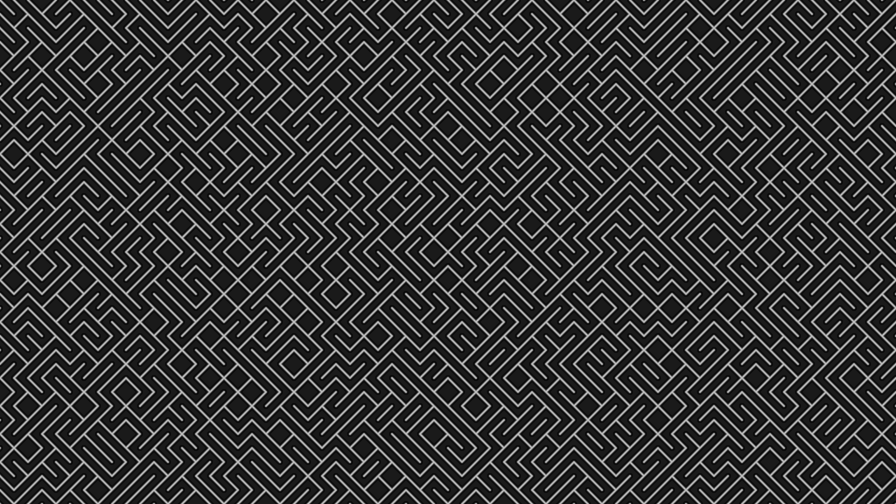
Reproduce this pattern procedurally as a WebGL 2 fragment shader.

```glsl
#version 300 es
precision highp float;

uniform vec2 u_resolution;
out vec4 outColor;

float hash(vec2 cell) {
    vec3 p = fract(vec3(cell.xyx) * vec3(0.1031, 0.1030, 0.0973));
    p += dot(p, p.yzx + 33.33);
    return fract((p.x + p.y) * p.z);
}

float segmentDistance(vec2 p, vec2 a, vec2 b) {
    vec2 ab = b - a;
    float along = clamp(dot(p - a, ab) / dot(ab, ab), 0.0, 1.0);
    return length(p - a - ab * along);
}

// Each cell holds one diagonal, rising or falling at random
float diagonalDistance(vec2 p, vec2 cell) {
    float rise = hash(cell + 17.0) < 0.5 ? 1.0 : -1.0;
    vec2 halfDiagonal = vec2(0.5, 0.5 * rise);
    vec2 center = cell + 0.5;
    return segmentDistance(p, center - halfDiagonal, center + halfDiagonal);
}

// Neighbours are included so that ends and joins stay round
float mazeDistance(vec2 p) {
    float nearest = 1.0;
    for (int y = -1; y <= 1; y++) {
        for (int x = -1; x <= 1; x++) {
            vec2 cell = floor(p) + vec2(x, y);
            nearest = min(nearest, diagonalDistance(p, cell));
        }
    }
    return nearest;
}

void main() {
    float rows = 36.0;
    float pixel = rows / u_resolution.y;
    float d = mazeDistance(gl_FragCoord.xy * pixel);

    // Charcoal ground with a dark rim along the lines
    vec3 charcoal = vec3(0.10);
    vec3 rim = vec3(0.04);
    vec3 chalk = vec3(0.75);
    vec3 color = mix(rim, charcoal, smoothstep(0.18, 0.26, d));

    // Thin pale line with a smoothed edge
    float halfWidth = 0.072;
    float softness = max(0.07, 0.56 * pixel);
    float line = 1.0 - smoothstep(halfWidth - softness, halfWidth + softness, d);
    color = mix(color, chalk, line);

    outColor = vec4(color, 1.0);
}
```
